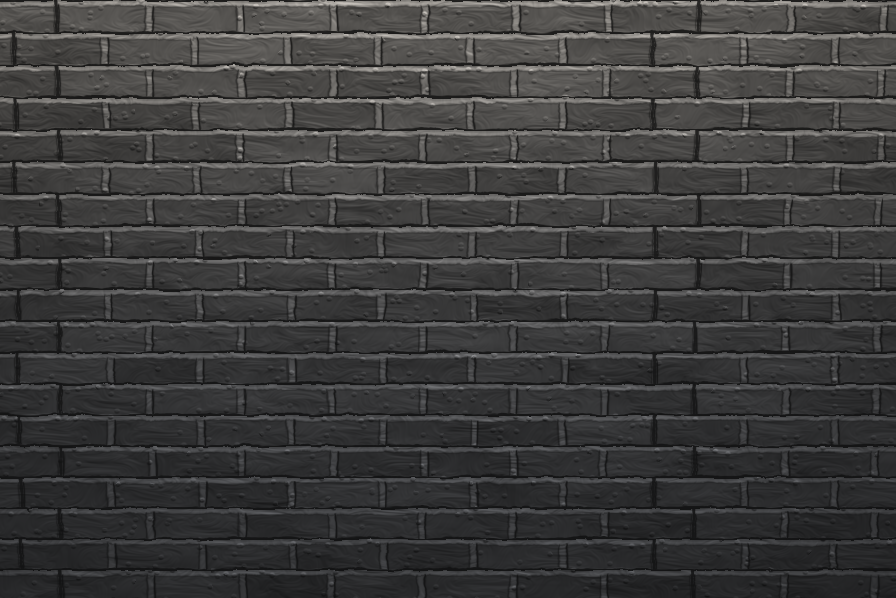
Give the GLSL for this texture, as a Shadertoy shader.

```glsl
// Charcoal painted brick wall in running bond, lit from above, with toothed panel seams.

// Layout, in units of the canvas height
const float ASPECT      = 1.5;
const float ROWS        = 18.93;
const float ROW_BOW     = 0.008;              // courses sag slightly mid-wall
const float ANCHOR_X    = 0.5566;             // joint that stays put while the pitch narrows
const vec2  BRICK_PITCH = vec2(0.151, 0.1535);// at bottom, at top
const vec2  BOND_SHIFT  = vec2(0.43, 0.5);    // odd-row shift at bottom, at top
const float PANEL       = 7.0;                // bricks between seams
const float SEAM_INDEX  = 4.0;
const float JOINT_HALF  = 0.0062;
const float SEAM_HALF   = 0.0035;
const float LEDGE       = 0.0090;             // mortar band above each brick
const float SHADOW      = 0.0036;             // dark line below each brick
const float EDGE_WEAR   = 0.0028;

// Tones
const float BRICK_GAIN  = 1.0;
const float MORTAR_GAIN = 1.42;
const float LEDGE_GLOW  = 0.35;
const float DARK_TONE   = 0.075;
const float BRICK_VARY  = 0.20;
const vec3  COOL = vec3(0.985, 1.0, 1.035);
const vec3  WARM = vec3(1.025, 1.0, 0.965);

float hash(vec2 p) {
    return fract(sin(dot(p, vec2(127.1, 311.7))) * 43758.5);
}

// Layered, rotated and warped sines
float ripple(vec2 p) {
    float sum = 0.0, amp = 0.5;
    for (int i = 0; i < 4; i++) {
        p = mat2(0.8, -0.6, 0.6, 0.8) * p * 1.7 + 1.3;
        p += 0.8 * sin(p.yx);
        sum += amp * sin(p.x) * sin(p.y);
        amp *= 0.65;
    }
    return sum;
}

// Cellular noise: distance to the nearest point and its random value
vec2 cells(vec2 p) {
    vec2 cell = floor(p), nearest = vec2(9.0, 0.0);
    for (int y = -1; y <= 1; y++)
    for (int x = -1; x <= 1; x++) {
        vec2 c = cell + vec2(x, y);
        vec2 point = c + vec2(hash(c), hash(c + 17.3));
        float d = distance(p, point);
        if (d < nearest.x) nearest = vec2(d, hash(c + 41.9));
    }
    return nearest;
}

// Paint surface: brushed ripples plus sparse chips and crumbs
float paintHeight(vec2 p) {
    vec2 crumb = cells(p * vec2(62.0, 78.0));
    float chip = step(0.84, crumb.y) * (1.0 - smoothstep(0.1, 0.38, crumb.x));
    return ripple(p * vec2(26.0, 52.0)) + 0.9 * chip;
}

void mainImage(out vec4 fragColor, in vec2 fragCoord) {
    vec2 p = fragCoord / iResolution.xy * vec2(ASPECT, 1.0);
    float soft = max(0.0012, 0.8 / iResolution.y);
    vec2 q = p + EDGE_WEAR * vec2(ripple(p * 38.0), ripple(p * 38.0 + 9.0));

    // Course, counted from the top
    float v = (1.0 - q.y - 0.002 - ROW_BOW * sin(3.1416 * p.y)) * ROWS;
    float row = floor(v);
    float down = fract(v) / ROWS;
    float up = 1.0 / ROWS - down;

    // Nearest vertical joint and the brick beside it
    float pitch = mix(BRICK_PITCH.x, BRICK_PITCH.y, p.y);
    float shift = mod(row, 2.0) * mix(BOND_SHIFT.x, BOND_SHIFT.y, p.y);
    float u = (q.x - ANCHOR_X) / pitch + shift;
    float joint = floor(u + 0.5);
    float side = u - joint + 0.035 * (hash(vec2(joint, row)) - 0.5);
    float dx = side * pitch;
    vec2 brick = vec2(joint - step(side, 0.0), row);
    float seam = 1.0 - step(0.5, abs(mod(joint - SEAM_INDEX + 0.5, PANEL) - 0.5));
    float halfJoint = mix(JOINT_HALF, SEAM_HALF, seam);

    // Brick face and the grooves around it
    float ledge = LEDGE + 0.0025 * (hash(brick + 5.7) - 0.5);
    float inside = min(abs(dx) - halfJoint, min(down - ledge, up - SHADOW));
    float face = smoothstep(-soft, soft, inside);
    float grooveX = (abs(dx) - halfJoint) / 0.0019;
    float groove = exp(-grooveX * grooveX) * mix(0.55, 0.85, step(0.0, dx));
    groove *= smoothstep(ledge * 0.5, ledge, down);
    float rim = 0.3 * exp(-pow((down - ledge) / 0.0016, 2.0));
    float lineWidth = SHADOW * (1.0 + 0.5 * ripple(p * vec2(14.0, 40.0)));
    float under = 1.0 - smoothstep(lineWidth - soft, lineWidth + soft, up);
    float crack = seam * (1.0 - smoothstep(0.0015, 0.0015 + 2.0 * soft, abs(dx)));
    float dark = max(max(groove, rim), max(0.9 * under, 0.85 * crack));

    // Light falls off downward and toward the sides
    float across = p.x / ASPECT - 0.5;
    float light = 0.145 + 0.09 * p.y + 0.095 * p.y * p.y;
    light *= 1.06 - 0.55 * across * across;

    // Relief, brick variation and the lit mortar ledge
    float relief = paintHeight(p) - paintHeight(p + vec2(0.0007, 0.0026));
    float vary = 1.0 + BRICK_VARY * (hash(brick) - 0.5) + 0.13 * ripple(p * vec2(9.0, 22.0));
    float crest = LEDGE_GLOW * exp(-pow((down - 0.5 * ledge) / 0.003, 2.0));
    float tone = light * mix(MORTAR_GAIN + crest, BRICK_GAIN * vary, face);
    tone += light * relief * mix(0.85, 0.42, face);
    tone = mix(tone, DARK_TONE * (0.7 + light), dark);

    vec3 tint = mix(COOL, WARM, smoothstep(0.1, 1.0, p.y));
    fragColor = vec4(clamp(tone, 0.03, 0.75) * tint, 1.0);
}
```
